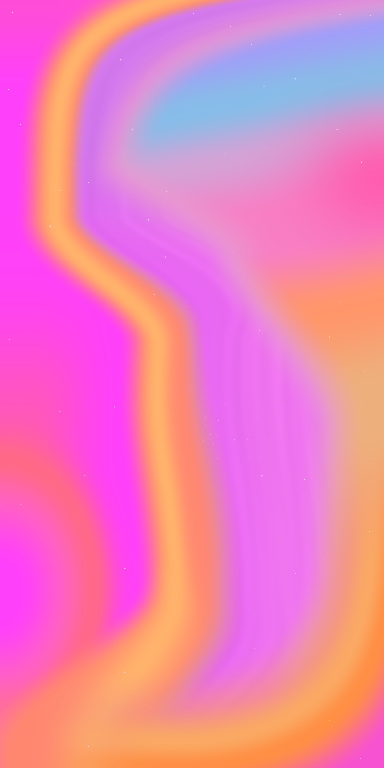
Write a WebGL 1 fragment shader that draws this background.

```glsl
precision highp float;
// Liquid gradient: an orange ribbon winds between a magenta field and a purple
// channel, with a blue to pink to tan glow on the right and a ring at lower left.
// Curves x(v) give signed distances; soft colour ramps are layered over them.

uniform vec2 u_resolution;

#define RIBBON_WIDTH 0.034
#define STREAK_AMOUNT 0.035
#define WARP_AMOUNT 0.010
#define SPECK_RADIUS 0.0028
#define SPECK_DENSITY 0.20

const vec3 MAGENTA = vec3(1.00, 0.25, 0.98);
const vec3 PINK = vec3(1.00, 0.34, 0.74);
const vec3 SALMON = vec3(1.00, 0.53, 0.44);
const vec3 ORANGE = vec3(1.00, 0.70, 0.42);
const vec3 DEEP_ORANGE = vec3(1.00, 0.56, 0.27);
const vec3 TAN = vec3(0.93, 0.69, 0.49);
const vec3 MAUVE = vec3(0.90, 0.53, 0.66);
const vec3 PURPLE = vec3(0.91, 0.40, 0.95);
const vec3 ORCHID = vec3(0.94, 0.46, 0.94);
const vec3 HALO = vec3(0.91, 0.60, 0.82);
const vec3 PERIWINKLE = vec3(0.63, 0.62, 0.97);
const vec3 CYAN = vec3(0.53, 0.74, 0.91);

vec2 hash2(vec2 p) {
  p = vec2(dot(p, vec2(127.1, 311.7)), dot(p, vec2(269.5, 183.3)));
  return fract(sin(p) * 43758.5);
}

float gradientNoise(vec2 p) {
  vec2 i = floor(p), f = fract(p), w = f * f * (3.0 - 2.0 * f);
  vec2 e = vec2(1.0, 0.0);
  float a = dot(hash2(i) * 2.0 - 1.0, f);
  float b = dot(hash2(i + e) * 2.0 - 1.0, f - e);
  float c = dot(hash2(i + e.yx) * 2.0 - 1.0, f - e.yx);
  float d = dot(hash2(i + 1.0) * 2.0 - 1.0, f - 1.0);
  return mix(mix(a, b, w.x), mix(c, d, w.x), w.y);
}

float bell(float x, float width) { return exp(-x * x / (width * width)); }

// Curves: ribbon centre, its left border, right border of the purple channel
float ribbonCentre(float v) {
  return 0.14 + 0.29 * exp(-11.0 * v) + 0.27 * smoothstep(0.56, 0.90, v)
    + 0.045 * smoothstep(1.0, 1.5, v) - 0.20 * smoothstep(1.55, 1.95, v);
}
float ribbonLeft(float v) {
  return ribbonCentre(v) - 0.05 - 0.20 * smoothstep(1.5, 1.95, v);
}
float channelRight(float v) {
  return 0.27 + 0.65 * exp(-9.0 * v) + 0.30 * smoothstep(0.42, 0.68, v)
    + 0.27 * smoothstep(0.62, 1.12, v) - 0.10 * smoothstep(1.5, 1.8, v);
}

// Horizontal offset scaled by the slope of the curve
float acrossCurve(float x, float here, float next) {
  float slope = (next - here) / 0.01;
  return (x - here) / sqrt(1.0 + slope * slope);
}

vec3 leftField(vec2 p) {
  vec3 c = mix(MAGENTA, PINK, 0.55 * (1.0 - smoothstep(0.0, 0.25, p.y)));
  c = mix(c, PINK, (1.0 - smoothstep(0.08, 0.32, p.x)) * bell(p.y - 1.10, 0.24));
  float ring = length((p - vec2(0.0, 1.54)) / vec2(0.25, 0.35));
  vec3 core = mix(MAGENTA, vec3(1.0, 0.38, 0.78), smoothstep(0.2, 0.75, ring));
  c = mix(c, core, 1.0 - smoothstep(0.8, 1.15, ring));
  c = mix(c, vec3(1.0, 0.42, 0.50), 0.9 * bell(ring - 0.98, 0.22));
  return mix(c, vec3(1.0, 0.45, 0.64), smoothstep(1.76, 1.93, p.y));
}

vec3 rightGlow(vec2 p) {
  float h = p.y + 0.2 * (p.x - 0.8);
  vec3 c = mix(PERIWINKLE, CYAN, smoothstep(0.09, 0.235, h));
  c = mix(c, vec3(0.83, 0.64, 0.84), smoothstep(0.235, 0.38, h));
  c = mix(c, vec3(0.97, 0.50, 0.77), smoothstep(0.36, 0.54, h));
  c = mix(c, vec3(1.0, 0.37, 0.69), bell(length((p - vec2(1.0, 0.47)) * vec2(0.8, 1.0)), 0.15));
  c = mix(c, vec3(1.0, 0.59, 0.42), smoothstep(0.62, 0.82, h));
  return mix(c, TAN, smoothstep(0.82, 1.05, h));
}

float specks(vec2 p, float cells, float density) {
  vec2 id = floor(p * cells), r = hash2(id);
  vec2 centre = (id + 0.2 + 0.6 * hash2(id + 31.0)) / cells;
  float radius = SPECK_RADIUS * (0.4 + 0.6 * r.y);
  float dotMask = 1.0 - smoothstep(0.3 * radius, radius, length(p - centre));
  return dotMask * step(r.x, density);
}

void main() {
  // x runs 0..1 rightward, y runs 0..2 downward
  vec2 uv = gl_FragCoord.xy / u_resolution;
  vec2 p = vec2(uv.x, 2.0 - 2.0 * uv.y), grain = p;
  p += WARP_AMOUNT * vec2(gradientNoise(p * 3.0), gradientNoise(p * 3.0 + 17.0));
  float v = p.y, n = v + 0.01;
  float d = acrossCurve(p.x, ribbonCentre(v), ribbonCentre(n));
  float dLeft = acrossCurve(p.x, ribbonLeft(v), ribbonLeft(n));
  float dRight = acrossCurve(p.x, channelRight(v), channelRight(n));

  // Ribbon over the left field, then the streaked purple channel
  vec3 col = mix(leftField(p), SALMON, smoothstep(-0.055, 0.03, dLeft));
  float coreWidth = RIBBON_WIDTH * (1.0 + 1.2 * smoothstep(1.4, 1.8, v));
  col = mix(col, ORANGE, bell(d, coreWidth));
  float t = d / mix(0.06, 0.14, smoothstep(0.4, 1.4, v));
  col = mix(col, MAUVE, smoothstep(0.5, 1.0, t));
  vec3 channel = mix(PURPLE, ORCHID, smoothstep(0.10, 0.30, d));
  channel = mix(vec3(0.83, 0.47, 0.93), channel, smoothstep(0.35, 0.7, v));
  channel += STREAK_AMOUNT * gradientNoise(vec2(d * 35.0, v * 1.5));
  col = mix(col, channel, smoothstep(0.75, 1.3, t));

  // Glow on the right behind a pale border
  vec3 glow = mix(HALO, rightGlow(p), smoothstep(-0.01, 0.12, dRight));
  col = mix(col, glow, smoothstep(-0.06, 0.05, dRight));

  // Rounded orange sweep along the bottom and lower right
  vec2 q = max((p - vec2(0.39, 1.25)) / vec2(0.60, 0.70), 0.0);
  float sweep = 0.65 * (pow(q.x * q.x * q.x + q.y * q.y * q.y + 0.0001, 1.0 / 3.0) - 1.0);
  float gate = smoothstep(1.1, 1.5, v) * smoothstep(0.08, 0.42, p.x);
  col = mix(col, vec3(0.96, 0.57, 0.50), 0.85 * gate * smoothstep(-0.20, -0.06, sweep));
  col = mix(col, vec3(0.98, 0.66, 0.39), gate * smoothstep(-0.10, -0.02, sweep));
  col = mix(col, DEEP_ORANGE, gate * smoothstep(-0.02, 0.04, sweep));
  col = mix(col, vec3(0.97, 0.32, 0.82), gate * smoothstep(0.04, 0.16, sweep));

  // Pale dust, denser in one small patch
  float patchMask = bell(length(grain - vec2(0.60, 1.12)), 0.07);
  float dust = specks(grain, 11.0, SPECK_DENSITY) + patchMask * specks(grain, 50.0, 0.25);
  gl_FragColor = vec4(mix(col, vec3(1.0, 0.9, 0.97), 0.75 * min(dust, 1.0)), 1.0);
}
```
